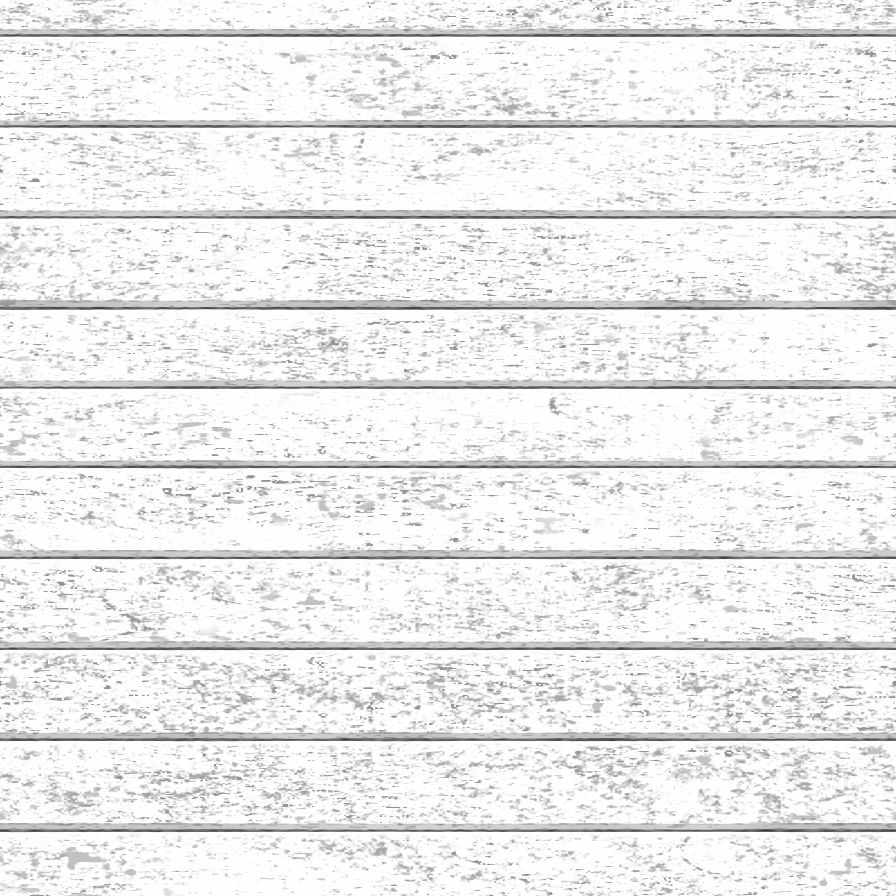
Give the GLSL for this texture map, as a Shadertoy shader.

```glsl
const int PLANKS = 10;
const float FIRST_SEAM = 0.0729;
const float PLANK_PITCH = 0.1015;
const float NARROWING = 0.026;     // taken from the two slimmer planks
const float GAP_HALF = 0.0014;     // dark gap between boards
const float LEDGE_HEIGHT = 0.0082; // grey bevel above the gap
const float PAINT = 0.995;
const float WEAR_LEVEL = 0.545;
const float WEAR_SOFTNESS = 0.36;
const float WEAR_DEPTH = 0.34;
const float STREAK_DEPTH = 0.42;
const float CHIP_DEPTH = 0.24;
const float VEIN_DEPTH = 0.40;
const float GRAIN_BEND = 0.024;

float hash(vec2 p) {
    return fract(sin(dot(p, vec2(127.1, 311.7))) * 43758.5453);
}

// Value noise that wraps after the given number of cells
float noise(vec2 uv, vec2 cells, float seed) {
    vec2 p = uv * cells;
    vec2 i = floor(p);
    vec2 f = fract(p);
    f = f * f * (3.0 - 2.0 * f);
    vec2 a = mod(i, cells) + seed;
    vec2 b = mod(i + 1.0, cells) + seed;
    return mix(mix(hash(a), hash(vec2(b.x, a.y)), f.x),
               mix(hash(vec2(a.x, b.y)), hash(b), f.x), f.y);
}

float seamHeight(float i) {
    return FIRST_SEAM + PLANK_PITCH * i - NARROWING * smoothstep(4.0, 6.0, i);
}

// x: signed height above the nearest seam, y: seam index, z: plank index
vec3 findPlank(float y) {
    vec3 nearest = vec3(1.0, 0.0, 0.0);
    for (int i = 0; i < PLANKS; i++) {
        float s = seamHeight(float(i));
        float d = fract(y - s + 0.5) - 0.5;
        if (abs(d) < abs(nearest.x)) nearest.xy = vec2(d, float(i));
        nearest.z += step(s, y);
    }
    nearest.z = mod(nearest.z, float(PLANKS));
    return nearest;
}

float woodTone(vec2 uv, float plank) {
    float seed = 7.31 * plank + 3.7;
    vec2 bent = uv;
    bent.y += GRAIN_BEND * noise(uv, vec2(5.0, 12.0), seed);

    // Worn paint: thin broken fibres, slightly denser in patches
    float speck = noise(uv, vec2(400.0, 500.0), seed + 2.9);
    float fibre = 0.40 * noise(bent, vec2(110.0, 340.0), seed)
                + 0.32 * noise(bent, vec2(230.0, 470.0), seed + 1.3)
                + 0.28 * speck;
    float patches = 0.45 * noise(uv, vec2(7.0, 26.0), seed + 4.1)
                  + 0.55 * noise(uv, vec2(30.0, 90.0), seed + 5.7);
    float bias = 0.06 * (hash(vec2(plank, 4.0)) - 0.5);
    float wear = fibre + 0.42 * (patches - 0.5) + bias - WEAR_LEVEL;
    wear = smoothstep(-0.02, WEAR_SOFTNESS, wear);

    // Hairline cracks that follow the bent grain
    float cluster = noise(uv, vec2(4.0, 18.0), seed + 8.3);
    float streak = noise(bent, vec2(75.0, 420.0), seed + 9.1);
    streak = smoothstep(0.74, 0.98, streak + 0.24 * (cluster - 0.5));
    streak *= smoothstep(0.3, 0.6, speck) * smoothstep(0.2, 0.6, cluster);

    // Small scattered chips in the paint
    float chip = noise(uv, vec2(75.0, 150.0), seed + 11.9);
    float chipArea = noise(uv, vec2(9.0, 25.0), seed + 13.3);
    chip = smoothstep(0.70, 0.92, chip + 0.5 * (fibre - 0.5)) * smoothstep(0.58, 0.8, chipArea);

    // Sparse curved growth lines
    float ring = abs(noise(uv, vec2(6.0, 20.0), seed + 15.1) - 0.5);
    float vein = 1.0 - smoothstep(0.004, 0.022, ring);
    vein *= smoothstep(0.62, 0.8, noise(uv, vec2(5.0, 13.0), seed + 17.7));
    vein *= smoothstep(0.4, 0.65, fibre);

    return PAINT - max(max(wear * WEAR_DEPTH, streak * STREAK_DEPTH),
                       max(chip * CHIP_DEPTH, vein * VEIN_DEPTH));
}

void mainImage(out vec4 fragColor, in vec2 fragCoord) {
    vec2 uv = fragCoord / iResolution.xy;
    float aa = 0.6 / iResolution.y;
    vec3 place = findPlank(uv.y);
    float seamSeed = place.y * 5.17 + 21.3;

    // Ragged seam edges
    float slow = noise(vec2(uv.x, 0.0), vec2(9.0, 1.0), seamSeed);
    float rough = noise(vec2(uv.x, 0.0), vec2(150.0, 1.0), seamSeed + 2.3);
    float height = place.x + 0.0004 * (rough - 0.5);
    float ledgeTop = LEDGE_HEIGHT * (0.78 + 0.26 * hash(vec2(place.y, 8.0)) + 0.1 * slow)
                   + 0.001 * (rough - 0.5);

    // Paint stays clean just beneath each gap
    float tone = mix(PAINT, woodTone(uv, place.z), smoothstep(0.002, 0.011, abs(height)));

    // Pale grey bevel with a faint worn upper edge
    float scuff = noise(uv, vec2(130.0, 480.0), seamSeed + 4.9);
    float ledgeTone = 0.83 - 0.09 * slow - 0.16 * smoothstep(0.6, 1.0, scuff);
    float rim = 1.0 - smoothstep(0.0003, 0.001 + aa, abs(height - ledgeTop + 0.0007));
    ledgeTone -= rim * 0.13 * smoothstep(0.25, 0.7, rough + 0.4 * (slow - 0.5));
    float ledge = smoothstep(-aa, aa, height) * (1.0 - smoothstep(-aa, aa, height - ledgeTop));
    tone = mix(tone, ledgeTone, ledge);

    // Dark gap
    float gapHalf = GAP_HALF * (0.8 + 0.4 * slow);
    float gap = 1.0 - smoothstep(-aa, aa, abs(height) - gapHalf);
    float gapTone = 0.27 + 0.22 * scuff + 0.1 * (rough - 0.5);
    tone = mix(tone, gapTone, gap);

    fragColor = vec4(vec3(clamp(tone, 0.0, 1.0)), 1.0);
}
```
